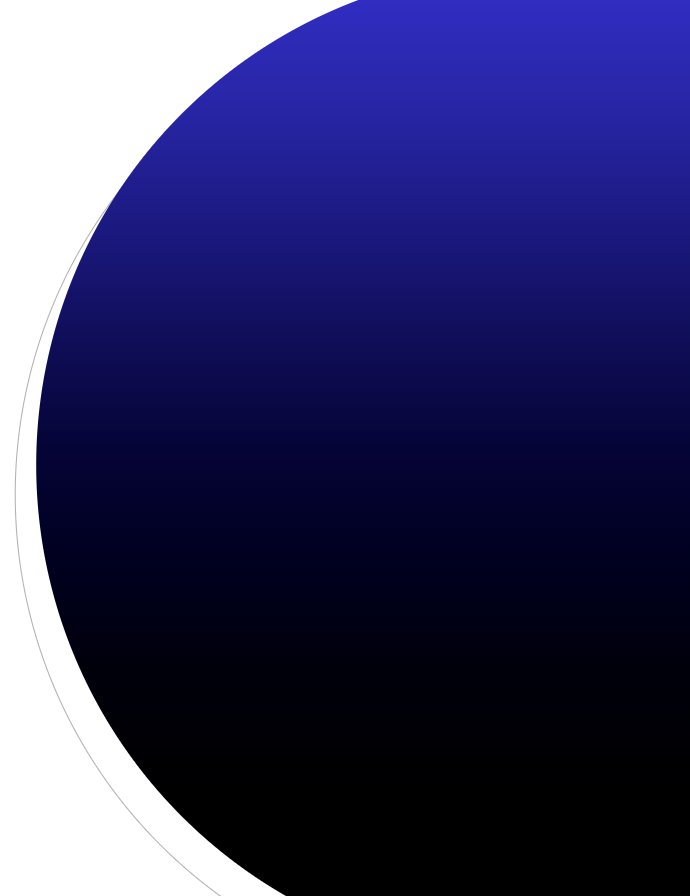
This background is drawn by a Shadertoy shader. Its source:

```glsl
// Large disc with a blue-to-black vertical gradient on white, trailed by a thin grey ring.

// Lengths are in canvas heights, origin at the lower left.
const vec2  DISC_CENTER = vec2(0.5948, 0.4810);
const float DISC_RADIUS = 0.5544;
const vec2  RING_CENTER = vec2(0.5697, 0.4479);
const float RING_RADIUS = 0.5527;
const float RING_WIDTH  = 0.0012;
const vec3  PAPER_COLOR = vec3(1.0);
const vec3  RING_COLOR  = vec3(0.70);

// Evenly spaced gradient colours, from bottom to top.
const int STOP_COUNT = 9;
const vec3 STOPS[STOP_COUNT] = vec3[STOP_COUNT](
    vec3(0.000, 0.000, 0.000),
    vec3(0.000, 0.000, 0.006),
    vec3(0.000, 0.000, 0.042),
    vec3(0.000, 0.000, 0.125),
    vec3(0.020, 0.015, 0.215),
    vec3(0.062, 0.055, 0.350),
    vec3(0.108, 0.100, 0.505),
    vec3(0.155, 0.145, 0.645),
    vec3(0.190, 0.175, 0.755)
);

vec3 verticalGradient(float height) {
    float position = clamp(height, 0.0, 1.0) * float(STOP_COUNT - 1);
    int lower = min(int(position), STOP_COUNT - 2);
    return mix(STOPS[lower], STOPS[lower + 1], position - float(lower));
}

float circleDistance(vec2 point, vec2 center, float radius) {
    return length(point - center) - radius;
}

// Coverage of a shape, smoothed over one pixel.
float coverage(float signedDistance, float pixel) {
    return clamp(0.5 - signedDistance / pixel, 0.0, 1.0);
}

void mainImage(out vec4 fragColor, in vec2 fragCoord) {
    float pixel = 1.0 / iResolution.y;
    vec2 point = fragCoord * pixel;

    // Thin ring on the paper
    float ringDistance = abs(circleDistance(point, RING_CENTER, RING_RADIUS)) - 0.5 * RING_WIDTH;
    vec3 color = mix(PAPER_COLOR, RING_COLOR, coverage(ringDistance, pixel));

    // Gradient disc over the ring
    float discDistance = circleDistance(point, DISC_CENTER, DISC_RADIUS);
    color = mix(color, verticalGradient(point.y), coverage(discDistance, pixel));

    fragColor = vec4(color, 1.0);
}
```
